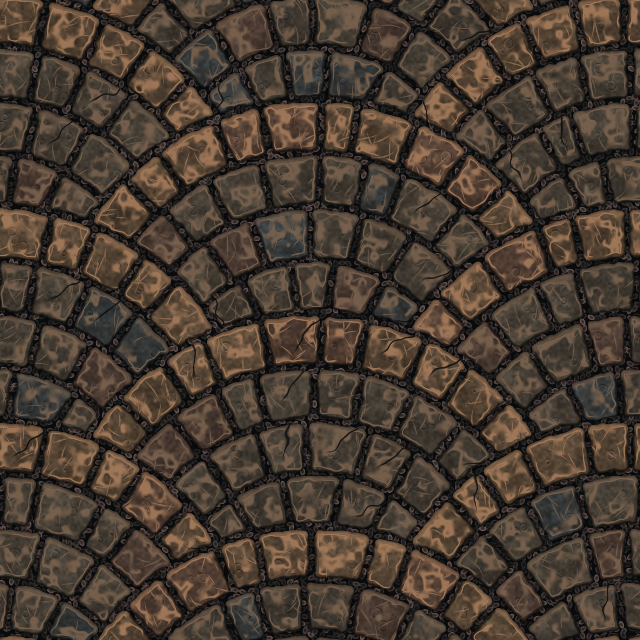
A WebGL 1 fragment shader for this texture:

```glsl
precision highp float;
uniform vec2 u_resolution;

// One unit is the thickness of a ring of stones
const float SPAN = 12.0;
const float RADIUS = 5.03;
const float SHRINK = 0.75;  // radius lost per ring
const float DRIFT = 0.25;   // sinking of the arc centre per ring
const float JOINT = 0.055;  // half width of the joints

float hash(vec2 p) {
  vec3 q = fract(p.xyx * 0.1031);
  q += dot(q, q.yzx + 33.33);
  return fract((q.x + q.y) * q.z);
}
vec2 hash2(vec2 p) { return vec2(hash(p), hash(p + 41.0)); }

float noise(vec2 p) {
  vec2 i = floor(p), f = fract(p);
  f = f * f * (3.0 - 2.0 * f);
  return mix(mix(hash(i), hash(i + vec2(1, 0)), f.x),
             mix(hash(i + vec2(0, 1)), hash(i + vec2(1, 1)), f.x), f.y);
}
float fbm(vec2 p) {
  return 0.45 * noise(p) + 0.33 * noise(p * 2.1 + 7.3) + 0.22 * noise(p * 4.3 + 3.1);
}
vec2 rotate(vec2 p, float a) {
  return vec2(cos(a) * p.x + sin(a) * p.y, cos(a) * p.y - sin(a) * p.x);
}
float line(float d, float width, float aa) {
  return 1.0 - smoothstep(width - aa, width + aa, abs(d));
}
// Inside distance of two edges joined by a rounded corner
float roundCorner(float a, float b, float r) {
  return min(min(a, b), r - length(max(r - vec2(a, b), 0.0)));
}
// Ring coordinate of a point relative to the fan centre
float ringDepth(vec2 p) {
  float s = SHRINK - DRIFT;
  float b = p.y * DRIFT + SHRINK * RADIUS;
  return (b - sqrt(max(b * b - s * (RADIUS * RADIUS - dot(p, p)), 0.0))) / s;
}
// Jittered joint between stones; the outermost ones lie past the fan
float joint(float i, float count, vec2 seed) {
  if (i < 0.5) return -0.6;
  if (i > count - 0.5) return count + 0.6;
  return i + 0.4 * (hash(seed + vec2(i * 3.7, i)) - 0.5);
}
// Dark gravel in the joints
vec3 gravel(vec2 p) {
  vec2 g = p * 8.0, pick = g;
  float nearest = 9.0;
  for (int i = 0; i < 9; i++) {
    vec2 c = floor(g) + vec2(mod(float(i), 3.0), floor(float(i) / 3.0)) - 1.0;
    vec2 off = rotate(g - c - 0.2 - 0.6 * hash2(c), 6.3 * hash(c + 17.0));
    float d = length(off * vec2(0.8, 1.25));
    if (d < nearest) { nearest = d; pick = c; }
  }
  vec3 pebble = mix(vec3(0.09), vec3(0.29, 0.235, 0.22), pow(hash(pick + 9.0), 1.6));
  pebble *= 0.75 + 0.7 * smoothstep(0.1, 0.4, nearest);
  return mix(pebble, vec3(0.04, 0.045, 0.05), smoothstep(0.38, 0.55, nearest));
}
vec3 stoneColor(vec2 id, float outer) {
  float tint = hash(id + 5.0);
  vec3 c = mix(vec3(0.235, 0.215, 0.185), vec3(0.295, 0.24, 0.185), outer);
  c = mix(c, vec3(0.185, 0.205, 0.21), step(0.88, tint) * (1.0 - outer));
  c = mix(c, vec3(0.265, 0.195, 0.17), step(tint, 0.12) * 0.7);
  return c * (0.9 + 0.2 * hash(id + 11.0));
}
// Shallow round dent with a lit lower lip
float dent(vec2 p, vec2 id, float aa) {
  p -= (hash2(id) - 0.5) * vec2(0.5, 0.4);
  float r = 0.035 + 0.06 * hash(id + 8.0);
  float lip = line(length(p + vec2(0.0, 0.025)) - r, 0.01, aa);
  return 0.28 * lip - 0.35 * line(length(p) - r, 0.01, aa) * step(-0.5 * r, p.x);
}
// Thin tapering scratches scattered over a stone
float scratches(vec2 p, vec2 id, float aa) {
  float sum = 0.0;
  for (int i = 0; i < 7; i++) {
    vec2 s = id + float(i) * vec2(7.1, 3.3);
    vec2 q = rotate(p - (hash2(s) - 0.5) * vec2(0.9, 0.75), 0.3 + 2.2 * hash(s + 2.0));
    float reach = 0.12 + 0.22 * hash(s + 4.0);
    float taper = max(1.0 - abs(q.x) / reach, 0.0);
    q.y += 0.5 * (hash(s + 6.0) - 0.5) * q.x * q.x / reach;
    sum = max(sum, line(q.y, 0.014 * taper, aa) * smoothstep(0.0, 0.5, taper));
  }
  return sum;
}
// Lit stone surface; edge is the distance inwards, across runs from its top
vec3 stone(vec2 p, vec2 q, vec2 id, float edge, float across, float outer, float aa) {
  vec3 face = stoneColor(id, outer) * (0.66 + 0.68 * fbm(p * 4.0 + id));
  face *= (0.82 + 0.36 * noise(p * 19.0)) * (1.0 + 0.2 * q.y);
  face *= 1.0 + dent(q, id + 20.0, aa) + dent(q, id + 33.0, aa) * step(0.5, hash(id + 2.0));
  // Chipped rim, heavier along the top
  vec3 rimColor = mix(vec3(0.48, 0.385, 0.305), vec3(0.65, 0.485, 0.355), outer);
  float top = 1.0 - smoothstep(0.14, 0.26, across);
  float wander = 0.065 + 0.07 * (noise(p * 6.0 + id) - 0.3);
  float rim = line(edge - wander, 0.015, aa) * smoothstep(0.2, 0.6, noise(p * 5.0) + 0.2 * top);
  float bevel = top * (1.0 - smoothstep(wander, wander + 0.025, edge)) * 0.5;
  float scratch = scratches(q, id, aa) * (1.0 - 0.55 * smoothstep(0.1, 0.3, edge));
  face = mix(face, rimColor, 0.1 * (1.0 - smoothstep(0.04, 0.2, edge)));
  face = mix(face, rimColor, max(max(rim * 0.9, bevel), scratch * 0.7));
  // Slanting cracks in some stones
  vec2 c = rotate(q, 0.75 + 0.5 * hash(id + 6.0));
  c.y += 0.14 * (noise(c * 5.0 + id) - 0.5) + 0.2 * (hash(id + 7.0) - 0.5);
  float cracked = step(0.82, hash(id + 15.0)) * smoothstep(-0.25, 0.0, c.x);
  face = mix(face, vec3(0.05), 0.85 * cracked * line(c.y, 0.015, aa));
  return face * mix(0.4 + 0.35 * top, 1.0, smoothstep(0.01, 0.05, edge));
}
void main() {
  vec2 p = gl_FragCoord.xy / u_resolution * SPAN, local = vec2(0.0);
  float aa = 0.6 * SPAN / min(u_resolution.x, u_resolution.y);
  // Frontmost fan, and distance to those overlapping it
  float row = floor((p.y - 10.125) / 2.0), clip = 9.0;
  for (int i = 0; i < 6; i++) {
    local.x = mod(p.x + 0.125 - 6.0 * mod(row, 2.0), 12.0) - 6.0;
    local.y = p.y - 10.125 - 2.0 * row + RADIUS;
    float d = length(local) - RADIUS;
    if (d < 0.0) break;
    clip = min(clip, d);
    row += 1.0;
  }
  // Ring, then stone along the ring
  float depth = ringDepth(local);
  float ring = clamp(floor(depth), 0.0, 3.0), across = depth - ring;
  vec2 arm = local + vec2(0.0, DRIFT * (ring + 0.5));
  float theta = atan(arm.x, arm.y);
  float halfAngle = 0.84 + 0.0145 * (3.0 - ring) * (3.0 - ring);
  float count = floor(10.4 - 1.75 * ring);
  float along = (theta / halfAngle * 0.5 + 0.5) * count;
  vec2 seed = vec2(ring * 31.0 + 2.0, mod(row, 6.0) * 17.0 + 5.0);
  float cell = clamp(floor(along), 0.0, count - 1.0);
  cell -= step(along, joint(cell, count, seed));
  cell += step(joint(cell + 1.0, count, seed), along);
  float left = joint(cell, count, seed), right = joint(cell + 1.0, count, seed);
  // Distance to the worn edge
  float arc = 2.0 * halfAngle / count * length(arm);
  float thickness = SHRINK + DRIFT * cos(theta);
  float side = min(along - left, right - along) * arc;
  float edge = roundCorner(side, min(across, 1.0 - across) * thickness, 0.15);
  edge = roundCorner(edge, clip, 0.15) - JOINT;
  edge += 0.05 * (noise(p * 4.0) - 0.5) + 0.035 * (noise(p * 10.0) - 0.5);
  vec2 q = vec2((along - 0.5 * (left + right)) * arc, (0.5 - across) * thickness);
  vec3 face = stone(p, q, seed + cell * vec2(1.7, 5.3), edge, across, step(ring, 0.5), aa);
  vec3 ground = gravel(p) * (1.0 - 0.45 * smoothstep(-0.05, 0.0, edge));
  gl_FragColor = vec4(mix(ground, face, smoothstep(-aa, aa, edge)), 1.0);
}
```
